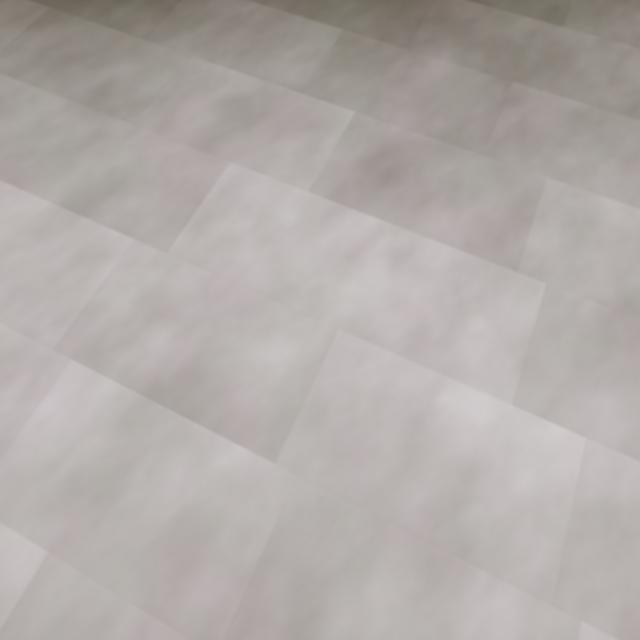
Reproduce this texture procedurally as a Shadertoy shader.

```glsl
#define DARK vec3(0.45, 0.42, 0.38)
#define LIGHT vec3(0.76, 0.737, 0.735)
#define HORIZON 2.05
#define VANISH_RIGHT 1.272
#define VANISH_LEFT -3.03
#define ROW_DEPTH 0.326
#define ROW_START 1.95
#define SHORT_TILE 0.27
#define LONG_TILE 0.42
#define TILE_CONTRAST 0.013
#define MOTTLE 0.15
#define SOFTNESS 0.0018

float hash(vec2 p) {
    return fract(sin(dot(p, vec2(127.1, 311.7))) * 43758.5453);
}

float noise(vec2 p) {
    vec2 i = floor(p), f = fract(p);
    f = f * f * (3.0 - 2.0 * f);
    return mix(mix(hash(i), hash(i + vec2(1, 0)), f.x),
               mix(hash(i + vec2(0, 1)), hash(i + vec2(1, 1)), f.x), f.y);
}

// Layered noise centred on zero
float clouds(vec2 p) {
    float sum = 0.0, amp = 0.5;
    for (int i = 0; i < 5; i++) {
        sum += amp * (noise(p) - 0.5);
        p = mat2(1.6, 1.2, -1.2, 1.6) * p + 7.3;
        amp *= 0.55;
    }
    return sum;
}

// Brightness of the tiled floor at a canvas position
float floorTone(vec2 p) {
    // Each coordinate stays constant along lines to one vanishing point
    float depth = HORIZON - p.y;
    float across = (p.x - VANISH_RIGHT) / depth;
    float along = (p.x - VANISH_LEFT) / depth;

    // Staggered rows, every third one with longer tiles
    float rowPos = (along - ROW_START) / ROW_DEPTH;
    float row = floor(rowPos);
    float width = mod(row, 3.0) == 1.0 ? LONG_TILE : SHORT_TILE;
    float start = -0.745 + row * (0.01 + 0.035 * row);
    float colPos = (across - start) / width;
    vec2 tile = vec2(floor(colPos), row);
    vec2 local = vec2(colPos, rowPos) - tile;

    // Tile shade: alternation, chance and a gradient inside the tile
    float parity = mod(tile.x + tile.y, 2.0) * 2.0 - 1.0;
    float tone = TILE_CONTRAST * parity;
    tone += 0.016 * (hash(tile + 3.7) - 0.5);
    tone += 0.035 * (local.y - 0.5);

    // Cement mottling: broad clouds and finer stains per tile
    vec2 q = vec2(across, 0.4 * (along - across));
    tone += MOTTLE * clouds(q * 10.0);
    tone += 0.4 * MOTTLE * clouds(q * vec2(38.0, 26.0) + 19.0 * hash(tile));

    // Barely visible seams
    vec2 edge = min(local, 1.0 - local) * vec2(width, ROW_DEPTH);
    tone -= 0.008 * (1.0 - smoothstep(0.0, 0.003, min(edge.x, edge.y)));
    return tone;
}

void mainImage(out vec4 fragColor, in vec2 fragCoord) {
    vec2 uv = fragCoord / iResolution.xy;

    // Soft focus smooths the tile edges
    float tone = 0.0;
    for (int y = -1; y <= 1; y++)
        for (int x = -1; x <= 1; x++)
            tone += floorTone(uv + SOFTNESS * vec2(x, y)) / 9.0;

    // Light falls off toward the far wall, with a glow in front
    float fromTop = 1.0 - uv.y;
    float shade = 0.722 - 0.26 * exp(-fromTop / (0.1 + 0.09 * uv.x));
    vec2 glow = (uv - vec2(0.58, 0.34)) / vec2(0.35, 0.28);
    shade += 0.022 * exp(-dot(glow, glow));

    // Warm grey to pale grey, with faint pink and green stains
    float level = (shade + tone - DARK.r) / (LIGHT.r - DARK.r);
    vec3 color = mix(DARK, LIGHT, level);
    color += vec3(0.02, -0.02, 0.012) * clouds(uv * 11.0 + 40.0);
    fragColor = vec4(clamp(color, 0.0, 1.0), 1.0);
}
```
